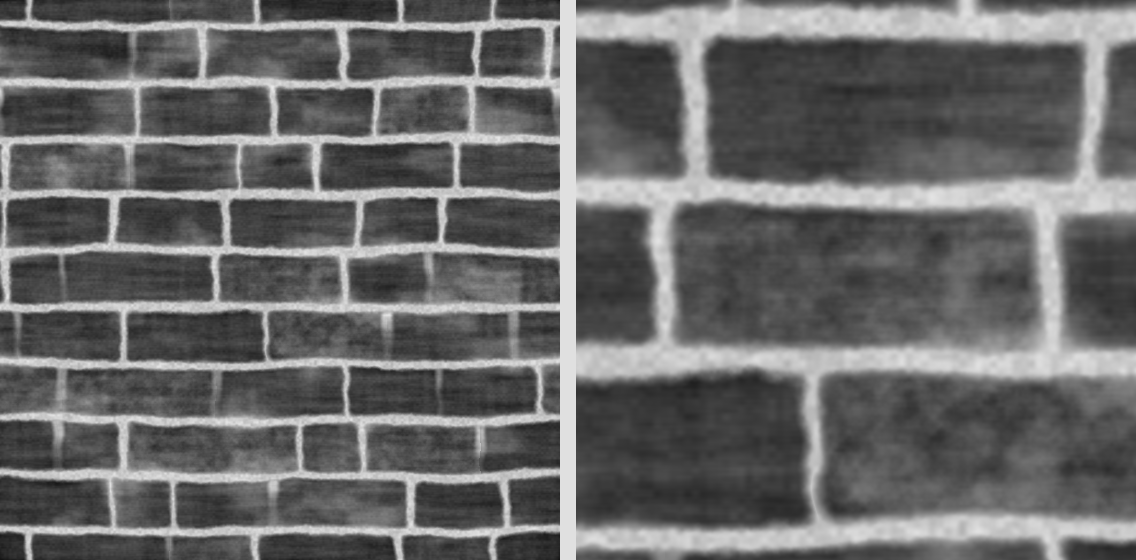
Left, the full canvas; right, a detail of the centre.
Reproduce this texture procedurally as a three.js fragment shader.

```glsl
// Weathered dark grey brick wall with wavy, ragged pale mortar joints.
varying vec2 vUv;

const float COURSES = 10.0;          // brick rows up the canvas
const float BRICKS = 5.0;            // brick cells along each row
const float COURSE_OFFSET = 0.495;   // shift of the bed joints, in courses
const float JOINT_JITTER = 0.7;      // spread of upright joints, in cells
const float BED_HALF = 0.0088;       // half thickness of bed joints
const float HEAD_HALF = 0.0072;      // half thickness of upright joints
const float EDGE_SOFT = 0.0045;      // softness of mortar edges
const float CORNER = 0.010;          // rounding of brick corners
const float WAVE = 0.014;            // sag of the courses
const float RAGGED = 0.007;          // roughness of mortar edges
const float FAINT_SHARE = 0.2;       // share of half hidden upright joints
const float BRICK_TONE = 0.235;
const float MORTAR_EDGE = 0.60;
const float MORTAR_CORE = 0.80;

float hash(vec2 p) {
  return fract(sin(dot(p, vec2(127.1, 311.7))) * 43758.5);
}

// Value noise that wraps at the canvas edges; freq must be whole numbers.
float noise(vec2 uv, vec2 freq) {
  vec2 p = uv * freq;
  vec2 i = floor(p);
  vec2 f = fract(p);
  f = f * f * (3.0 - 2.0 * f);
  vec2 a = mod(i, freq);
  vec2 b = mod(i + 1.0, freq);
  return mix(mix(hash(a), hash(vec2(b.x, a.y)), f.x),
             mix(hash(vec2(a.x, b.y)), hash(b), f.x), f.y);
}

float fbm(vec2 uv, vec2 freq) {
  float sum = 0.0;
  float amp = 0.5;
  for (int k = 0; k < 4; k++) {
    sum += amp * noise(uv, freq);
    freq *= 2.0;
    amp *= 0.5;
  }
  return sum / 0.9375;
}

float smoothMin(float a, float b, float r) {
  float h = max(r - abs(a - b), 0.0) / r;
  return min(a, b) - 0.25 * h * h * r;
}

void main() {
  // Courses, bent by slow waves
  vec2 uv = vUv;
  uv.y += WAVE * (noise(vUv, vec2(5.0, 10.0)) - 0.5)
        + 0.4 * WAVE * (noise(vUv, vec2(17.0, 20.0)) - 0.5);
  float y = uv.y * COURSES + COURSE_OFFSET;
  float row = mod(floor(y), COURSES);
  float fy = fract(y);
  float thickness = 0.75 + 0.5 * noise(vUv, vec2(14.0, 10.0));
  float bed = min(fy, 1.0 - fy) / COURSES - BED_HALF * thickness;

  // Upright joints: scattered, leaning, wider at the top, some half hidden
  float x = uv.x * BRICKS + 0.5 * mod(row, 2.0) + 0.6 * hash(vec2(row, 9.0));
  x += 0.03 * (noise(vUv, vec2(24.0, 40.0)) - 0.5);
  float cell = floor(x);
  float brick = cell - 1.0;
  float head = 1.0;
  float faint = 0.0;
  for (int k = -1; k <= 1; k++) {
    float id = cell + float(k);
    vec2 key = vec2(mod(id, BRICKS), row);
    float pos = id + 0.5 + JOINT_JITTER * (hash(key + 3.0) - 0.5);
    float lean = 0.016 * (hash(key + 17.0) - 0.5) * (fy - 0.5);
    float halfWidth = HEAD_HALF * (0.6 + 0.7 * hash(key + 29.0)) * (0.8 + 0.4 * fy);
    float d = abs((x - pos) / BRICKS + lean) - halfWidth;
    float hidden = step(hash(key + 41.0), FAINT_SHARE);
    head = min(head, d + hidden);
    faint = max(faint, hidden * (1.0 - smoothstep(-0.006, 0.005, d)));
    brick += step(pos, x);
  }

  // Mortar shape with rough edges
  float rough = fbm(vUv, vec2(64.0, 64.0)) - 0.5;
  float dist = smoothMin(bed, head, CORNER) + RAGGED * rough;
  float mortar = 1.0 - smoothstep(-EDGE_SOFT, EDGE_SOFT, dist);
  float grain = noise(vUv, vec2(220.0, 220.0)) - 0.5;

  // Brick face: own tone, long streaks, upright smears and grain
  vec2 brickKey = vec2(mod(brick, BRICKS), row);
  float wear = smoothstep(0.55, 1.0, hash(brickKey + 53.0));
  float streak = fbm(vUv, vec2(10.0, 80.0)) - 0.5;
  float smear = noise(vUv, vec2(80.0, 14.0)) - 0.5;
  float blotch = fbm(vUv, vec2(9.0, 14.0));
  float face = BRICK_TONE + 0.05 * (hash(brickKey + 67.0) - 0.5);
  face += 0.20 * streak + 0.05 * smear + 0.05 * grain;
  face += 0.16 * smoothstep(0.5, 0.8, blotch) + wear * (0.07 + 0.22 * rough);

  // Lime haze by the joints, and shade under each bed joint
  float nearJoint = exp(-max(dist, 0.0) * 130.0);
  face += 0.17 * nearJoint * smoothstep(0.35, 0.75, blotch + 0.5 * rough);
  face -= 0.08 * smoothstep(0.5, 0.85, fy) * exp(-max(bed, 0.0) * 150.0);
  face += faint * (0.12 + 0.25 * smoothstep(0.3, 0.9, fy)) * (0.5 + blotch);

  // Mortar face: pale core, dimmer rim, light pitting
  float lime = mix(MORTAR_EDGE, MORTAR_CORE, smoothstep(0.002, -0.006, dist));
  lime += 0.12 * grain + 0.16 * rough + 0.08 * (blotch - 0.5);

  float tone = mix(max(face, 0.08), lime, mortar);
  gl_FragColor = vec4(vec3(clamp(tone, 0.0, 1.0)), 1.0);
}
```
